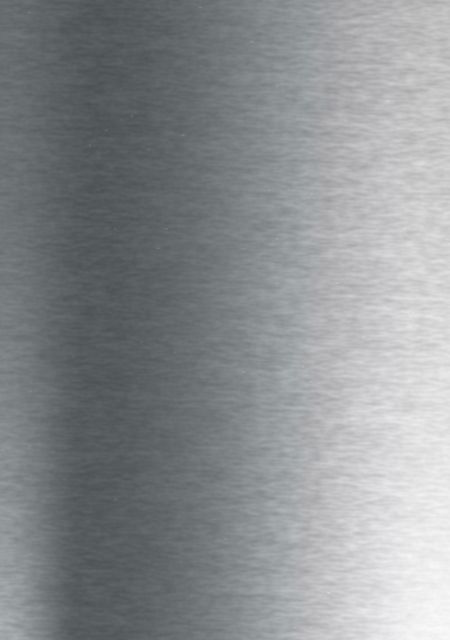
Give the GLSL for this texture, as a Shadertoy shader.

```glsl
// Brushed steel: a dark vertical trough between a soft left sheen and a broad
// right highlight, both growing brighter towards the bottom.
// Smooth tone ramps are overlaid with stretched layers of gradient noise.

const float TROUGH_TOP = 0.343;       // darkest tone, top and bottom
const float TROUGH_BOTTOM = 0.357;
const float SHEEN_TOP = 0.08;         // left sheen strength
const float SHEEN_GAIN = 0.23;        // extra sheen at the bottom
const float HIGHLIGHT_TOP = 0.39;     // right highlight strength
const float HIGHLIGHT_BOTTOM = 0.61;
const float HIGHLIGHT_START = 0.19;
const vec3 COOL_TINT = vec3(-0.018, 0.006, 0.013);
const vec3 PALE_TINT = vec3(0.000, -0.004, 0.008);
const vec3 WARM_TINT = vec3(0.006, 0.002, -0.004);
const float BRUSH_TILT = 0.025;
const float GRAIN_DARK = 0.042;
const float GRAIN_LIGHT = 0.085;
const float SPECKLE = 0.018;

float hash(ivec2 cell) {
    uvec2 q = uvec2(cell) * uvec2(1597334677u, 3812015801u);
    uint n = (q.x ^ q.y) * 1597334677u;
    n = (n ^ (n >> 15)) * 2246822519u;
    n ^= n >> 13;
    return float(n >> 8) / 16777216.0;
}

float cornerSlope(ivec2 cell, vec2 offset) {
    float angle = 6.28318 * hash(cell);
    return dot(vec2(cos(angle), sin(angle)), offset);
}

float gradientNoise(vec2 p) {
    ivec2 cell = ivec2(floor(p));
    vec2 f = fract(p);
    vec2 w = f * f * f * (f * (f * 6.0 - 15.0) + 10.0);
    float a = cornerSlope(cell, f);
    float b = cornerSlope(cell + ivec2(1, 0), f - vec2(1, 0));
    float c = cornerSlope(cell + ivec2(0, 1), f - vec2(0, 1));
    float d = cornerSlope(cell + ivec2(1, 1), f - vec2(1, 1));
    return mix(mix(a, b, w.x), mix(c, d, w.x), w.y);
}

// Broad light and shade; uv runs from the lower left corner
float metalTone(vec2 uv) {
    float down = 1.0 - uv.y;
    float trough = mix(TROUGH_TOP, TROUGH_BOTTOM, down);
    float sheen = SHEEN_TOP + SHEEN_GAIN * down * down;
    float sheenWidth = mix(0.22, 0.18, down);
    float left = sheen * (1.0 - smoothstep(0.0, sheenWidth, uv.x));
    float ramp = clamp((uv.x - HIGHLIGHT_START) / (1.0 - HIGHLIGHT_START), 0.0, 1.0);
    ramp = smoothstep(0.0, 1.0, pow(ramp, mix(1.05, 1.13, down)));
    return trough + left + ramp * mix(HIGHLIGHT_TOP, HIGHLIGHT_BOTTOM, down);
}

// Horizontal scratches from coarse bands to fine hairs
float brushedGrain(vec2 p) {
    p.y += BRUSH_TILT * p.x + 0.003 * gradientNoise(p * vec2(5.0, 9.0));
    float grain = 0.0;
    vec2 scale = vec2(6.0, 43.0);
    float weight = 0.35;
    for (int i = 0; i < 4; i++) {
        grain += weight * gradientNoise(p * scale + 17.3 * float(i));
        scale *= vec2(2.1, 1.63);
        weight *= 1.3;
    }
    return grain;
}

void mainImage(out vec4 fragColor, in vec2 fragCoord) {
    vec2 uv = fragCoord / iResolution.xy;
    vec2 p = fragCoord / iResolution.y;
    float tone = metalTone(uv);

    // Cool on the left, pale from the highlight on, faintly warm at the rim
    float edge = mix(0.65, 0.72, uv.y) + 0.03 * gradientNoise(p * vec2(4.0, 35.0));
    float pale = smoothstep(edge - 0.06, edge + 0.05, uv.x);
    vec3 tint = mix(COOL_TINT, PALE_TINT, pale);
    tint = mix(tint, WARM_TINT, 0.6 * smoothstep(0.75, 1.0, uv.x));

    // Scratches stand out on the lit side and fade where the metal burns white
    float strength = mix(GRAIN_DARK, GRAIN_LIGHT, smoothstep(0.4, 0.72, tone));
    strength *= 1.0 - 0.6 * smoothstep(0.82, 0.97, tone);
    float detail = strength * brushedGrain(p);
    detail += SPECKLE * gradientNoise(p * vec2(140.0, 165.0) + 71.0);

    // Sparse bright flecks
    float fleck = smoothstep(0.48, 0.7, gradientNoise(p * vec2(75.0, 130.0) + 29.0));
    detail += 0.07 * fleck * (1.0 - smoothstep(0.75, 0.95, tone));

    fragColor = vec4(clamp(vec3(tone + detail) + tint, 0.0, 1.0), 1.0);
}
```
